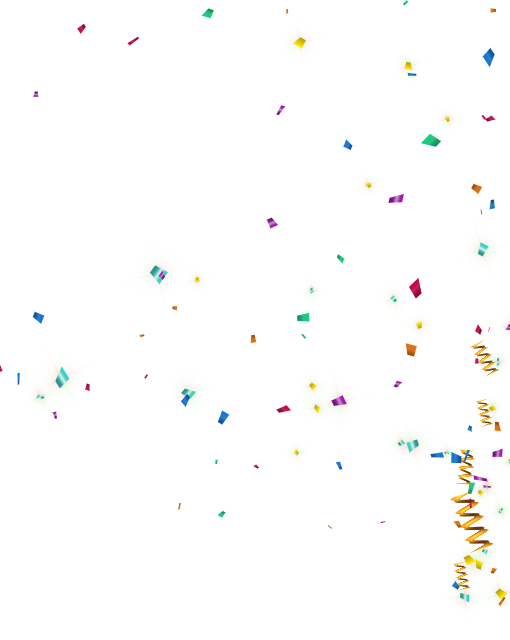
This background is drawn by a Shadertoy shader. Its source:

```glsl
const float TAU = 6.2831853;
const int YELLOW = 5;
const int TEAL = 6;
const int PURPLE = 0;

vec4 hash4(float n) {
    return fract(sin(n * vec4(12.99, 78.23, 37.72, 54.31) + vec4(1.3, 4.1, 7.7, 2.9)) * 4375.85);
}

vec2 gradientAt(vec2 cell) {
    float a = TAU * fract(sin(dot(cell, vec2(127.1, 311.7))) * 4375.85);
    return vec2(cos(a), sin(a));
}

float gradientNoise(vec2 p) {
    vec2 i = floor(p), f = fract(p);
    vec2 u = f * f * (3.0 - 2.0 * f), e = vec2(0, 1);
    float low = mix(dot(gradientAt(i), f), dot(gradientAt(i + e.yx), f - e.yx), u.x);
    float high = mix(dot(gradientAt(i + e), f - e), dot(gradientAt(i + e.yy), f - e.yy), u.x);
    return mix(low, high, u.y);
}

mat2 rotation(float a) {
    float c = cos(a), s = sin(a);
    return mat2(c, -s, s, c);
}

float coverage(float d, float px) {
    return clamp(0.5 - d / px, 0.0, 1.0);
}

vec3 paperColor(int kind) {
    vec3 palette[7] = vec3[7](
        vec3(0.62, 0.08, 0.68), vec3(0.78, 0.03, 0.27), vec3(0.08, 0.80, 0.50),
        vec3(0.08, 0.46, 0.84), vec3(0.88, 0.43, 0.04), vec3(0.98, 0.88, 0.02),
        vec3(0.20, 0.80, 0.74));
    return palette[kind];
}

// Soft pink and green halo with fine crossing rays
vec3 addSparkle(vec3 color, vec2 q, float size, float seed) {
    float r = length(q);
    if (r > size * 8.0) return color;
    vec2 dir = q / max(r, 1e-5);
    float n = gradientNoise(dir * 2.3 + seed * 3.7);
    float reach = size * (0.75 + 1.1 * max(n, 0.0));
    float halo = 0.75 * exp(-r / reach) * smoothstep(8.0, 5.0, r / size);
    vec3 tint = mix(vec3(1.0, 0.60, 0.56), vec3(0.62, 1.0, 0.64), smoothstep(-0.12, 0.2, n));
    vec2 a = abs(q);
    float rays = exp(-a.x / (size * 0.12) - a.y / (size * 1.7))
               + exp(-a.y / (size * 0.12) - a.x / (size * 1.7));
    color *= mix(vec3(1), tint, halo);
    return mix(color, tint, 0.4 * min(rays, 1.0));
}

// Skewed, tapered paper quad with a bright fold across it
vec3 addPaper(vec3 color, vec2 q, vec2 halfSize, float skew, vec3 paper, float sheen, float px) {
    q.x -= skew * q.y;
    float halfHeight = halfSize.y * (1.0 + 0.25 * clamp(q.x / halfSize.x, -1.0, 1.0));
    float d = max((abs(q.x) - halfSize.x) / sqrt(1.0 + skew * skew), abs(q.y) - halfHeight);
    float t = q.x / halfSize.x;
    float fold = exp(-8.0 * (t - 0.1) * (t - 0.1));
    vec3 shade = paper * (0.88 + 0.18 * t);
    shade = mix(shade, vec3(1), sheen * fold);
    return mix(color, shade, coverage(d, px));
}

// Pieces scattered over a rectangle, crowded to the right when bias < 1
vec3 addConfetti(vec3 color, vec2 p, vec2 low, vec2 high, int count, float bias, float seed, float px) {
    for (int i = 0; i < count; i++) {
        float id = float(i) + seed;
        vec4 h = hash4(id), k = hash4(id + 311.0);
        vec2 spread = fract(id * vec2(0.7549, 0.5698) + 0.4 * h.xy);
        spread.x = pow(spread.x, bias);
        vec2 q = p - mix(low, high, spread);
        if (dot(q, q) > 0.01) continue;

        int kind = int(fract(float(i) * 0.618 + 0.3 * k.x) * 7.0);
        float size = mix(0.0032, 0.0115, h.z * h.z);
        float thin = mix(0.16, 0.85, h.w);
        float sheen = 0.12;
        if (kind == YELLOW) { thin = mix(0.65, 0.9, h.w); sheen = 0.0; }
        if (kind == TEAL) sheen = 0.75;
        if (kind == PURPLE) sheen = 0.5;
        bool sparkles = kind >= YELLOW || (kind == PURPLE && k.y > 0.65);

        if (sparkles) color = addSparkle(color, rotation(0.5 * k.w) * q, 0.0025 + 0.65 * size, id);
        color = addPaper(color, rotation(TAU * k.z) * q, size * vec2(1.0, thin),
                         k.w - 0.5, paperColor(kind), sheen, px);
    }
    return color;
}

// Curled streamer: a sine band lit as a helix
vec3 addStreamer(vec3 color, vec2 q, float len, float radius, float turns, float px) {
    float phase = TAU * turns * q.y / len;
    float slope = radius * TAU * turns / len * cos(phase);
    float offset = (q.x - radius * sin(phase)) / sqrt(1.0 + slope * slope);
    float band = radius * (0.38 + 0.14 * cos(phase));
    float d = max(abs(offset) - band, abs(q.y) - 0.5 * len);
    float light = 0.5 + 0.5 * cos(phase + 0.5);
    vec3 gold = mix(vec3(0.38, 0.20, 0.05), vec3(0.96, 0.62, 0.08), light);
    gold += vec3(0.25, 0.25, 0.15) * light * exp(-pow(offset / (band * 0.5), 2.0));
    return mix(color, gold, coverage(d, px));
}

void mainImage(out vec4 fragColor, in vec2 fragCoord) {
    float px = 1.0 / iResolution.y;
    vec2 p = fragCoord * px;
    float right = iResolution.x * px;
    vec3 color = vec3(1);

    color = addConfetti(color, p, vec2(0.0, 0.56), vec2(right, 1.0), 25, 0.65, 17.0, px);
    color = addConfetti(color, p, vec2(0.0, 0.34), vec2(0.32, 0.58), 15, 1.0, 83.0, px);
    color = addConfetti(color, p, vec2(0.27, 0.16), vec2(0.70, 0.55), 25, 0.8, 149.0, px);

    // Streamers and the dense drift at the right edge
    for (int i = 0; i < 5; i++) {
        vec4 h = hash4(float(i) + 230.0);
        vec2 center = vec2(right - 0.015 - 0.085 * h.x, 0.10 + 0.085 * float(i));
        float scale = i == 1 ? 1.5 : mix(0.65, 1.0, h.y);
        color = addStreamer(color, rotation(mix(-0.5, 0.5, h.z)) * (p - center),
                            0.06 * scale, 0.007 * scale, 4.0, px);
    }
    color = addConfetti(color, p, vec2(right - 0.12, 0.06), vec2(right, 0.49), 28, 0.7, 271.0, px);

    fragColor = vec4(color, 1.0);
}
```
